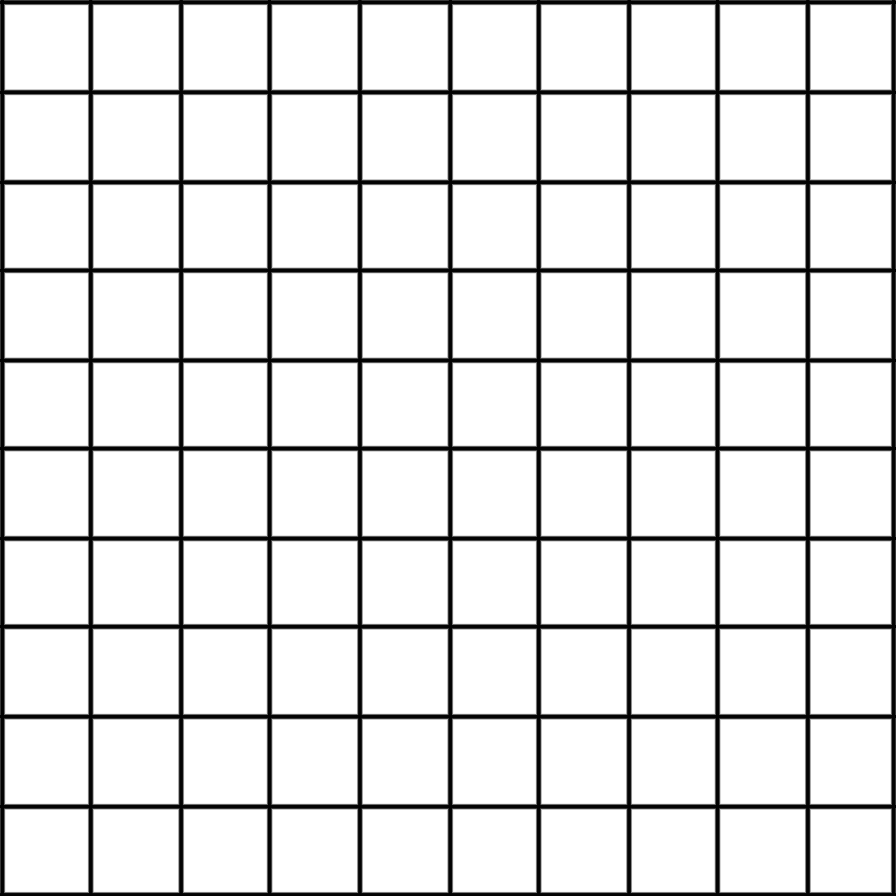
Reproduce this pattern procedurally as a WebGL 2 fragment shader.

```glsl
#version 300 es
precision highp float;
// A plain ruled grid: ten by ten white cells parted by thin black lines.
// Each line centre comes from an even pitch plus a small stepped rounding,
// so cell sizes alternate slightly; the nearest line gives the ink.

uniform vec2 u_resolution;
out vec4 fragColor;

// Centre of the k-th vertical (x) and horizontal (y) line, from the top left.
vec2 lineCentre(float k) {
    vec2 roundingSteps = floor(k * vec2(0.55, 0.58) + vec2(0.3, 0.85));
    vec2 centre = 0.0026 + k * vec2(0.09874, 0.09836) + 0.00208 * roundingSteps;
    centre.x = min(centre.x, 0.9974); // keep the right border whole
    return centre;
}

void main() {
    vec2 uv = gl_FragCoord.xy / u_resolution;
    vec2 fromTopLeft = vec2(uv.x, 1.0 - uv.y);

    // Distance to the nearest line on each axis
    vec2 lineDistance = vec2(1.0);
    for (int k = 0; k <= 10; k++) {
        lineDistance = min(lineDistance, abs(fromTopLeft - lineCentre(float(k))));
    }

    // Soft-edged strokes
    float pixel = 1.0 / min(u_resolution.x, u_resolution.y);
    float softness = max(0.0014, 0.6 * pixel);
    float nearest = min(lineDistance.x, lineDistance.y);
    float ink = 1.0 - smoothstep(0.0026 - softness, 0.0026 + softness, nearest);

    vec3 paperColour = vec3(1.0);
    vec3 inkColour = vec3(0.01);
    fragColor = vec4(mix(paperColour, inkColour, ink), 1.0);
}
```
